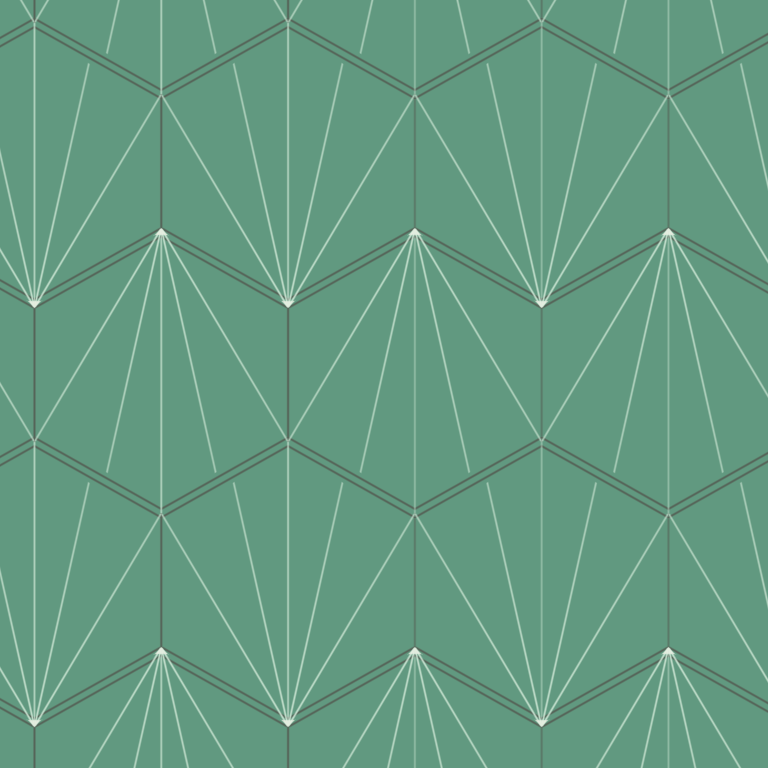
A Shadertoy shader for this pattern:

```glsl
const vec2 PERIOD = vec2(0.3302, 0.5456);  // one column, two rows
const vec2 ORIGIN = vec2(0.0449, 0.6510);
const float AMPLITUDE = 0.0465;            // zigzag half height
const float APEX_DROP = 0.0050;            // fan apex below its vertex

const vec3 GREEN = vec3(0.380, 0.600, 0.500);
const vec3 GREY  = vec3(0.330, 0.370, 0.330);
const vec3 MINT  = vec3(0.800, 0.900, 0.830);
const vec3 IVORY = vec3(0.910, 0.940, 0.890);

// Offset to the nearest multiple of the period
float wrap(float x, float period) {
    return x - period * floor(x / period + 0.5);
}

// Coverage of a filled shape from its signed distance
float fill(float d, float px) {
    return 1.0 - smoothstep(-px, px, d);
}

float stroke(float d, float halfWidth, float px) {
    return fill(abs(d) - halfWidth, px);
}

// Two parallel strokes around a slanted border; dy is the vertical offset
float doubleBorder(float dy, float slope, float px) {
    float d = abs(dy) / sqrt(1.0 + slope * slope);
    return stroke(d - 0.0048, 0.0013, px);
}

// Ray leaving the origin, x = k * y
float ray(vec2 p, float k, float px) {
    return stroke((p.x - k * p.y) / sqrt(1.0 + k * k), 0.0012, px);
}

// Vertical hexagon sides, measured from the fan vertex
float sides(vec2 p, float px) {
    float span = abs(p.y - 0.25 * PERIOD.y - AMPLITUDE)
               - 0.25 * PERIOD.y + AMPLITUDE;
    return stroke(p.x - 0.5 * PERIOD.x, 0.0013, px) * fill(span, px);
}

// Five rays: x = coverage of the rays, y = coverage of the bright tip
vec2 fan(vec2 p, float slope, float centreWeight, float px) {
    float rowHeight = 0.5 * PERIOD.y;
    float top = rowHeight + 2.0 * AMPLITUDE;
    vec2 q = p + vec2(0.0, APEX_DROP);

    float outer = ray(q, 0.5 * PERIOD.x / (rowHeight + APEX_DROP), px)
                * fill(p.y - rowHeight, px);
    float inner = ray(q, 0.223, px)
                * fill(p.y + slope * p.x - top + 0.013, px);
    float centre = ray(q, 0.0, px) * fill(p.y - top, px) * centreWeight;

    float fade = mix(1.0, 0.65, clamp(q.y / top, 0.0, 1.0));
    float rays = max(max(outer, inner) * fade, centre) * fill(-q.y, px);
    float tip = fill(max((p.x - q.y) * 0.707, q.y - 0.0085), px);
    return vec2(rays, tip);
}

// Hexagon coordinates with the fan vertex at the origin, x mirrored
vec2 hexCell(vec2 p) {
    float below = 0.1;
    return vec2(abs(wrap(p.x, PERIOD.x)),
                mod(p.y + AMPLITUDE + below, PERIOD.y) - below);
}

void mainImage(out vec4 fragColor, in vec2 fragCoord) {
    vec2 uv = fragCoord / iResolution.xy;
    float px = 1.0 / iResolution.y;
    vec2 p = uv - ORIGIN;
    float slope = 4.0 * AMPLITUDE / PERIOD.x;

    // Alternating zigzag borders
    float zigzag = slope * abs(wrap(p.x, PERIOD.x)) - AMPLITUDE;
    float lower = wrap(p.y - zigzag, PERIOD.y);
    float upper = wrap(p.y + zigzag - 0.5 * PERIOD.y, PERIOD.y);
    float dark = max(doubleBorder(lower, slope, px),
                     doubleBorder(upper, slope, px));

    // Vertical strokes print lighter toward the right
    float strength = mix(1.0, 0.6, smoothstep(0.38, 0.54, uv.x));

    // Upward fans, then downward fans shifted by half a column
    vec2 light = vec2(0.0);
    for (int i = 0; i < 2; i++) {
        float flip = float(i);
        vec2 local = vec2(p.x - 0.5 * PERIOD.x * flip,
                          p.y * (1.0 - 2.0 * flip));
        vec2 cell = hexCell(local);
        dark = max(dark, sides(cell, px) * strength);
        light = max(light, fan(cell, slope, 0.8 * strength, px));
    }

    vec3 colour = mix(GREEN, GREY, dark * 0.9);
    colour = mix(colour, MINT, light.x * 0.9);
    colour = mix(colour, IVORY, light.y * 0.9);
    fragColor = vec4(colour, 1.0);
}
```
